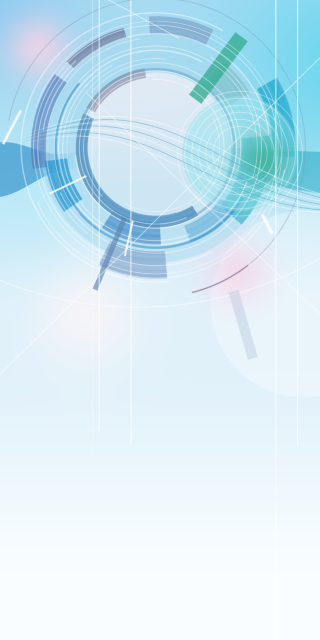
Reproduce this background procedurally as a Shadertoy shader.

```glsl
// Pale technical backdrop: a segmented dial with a smaller cyan hub beside it,
// crossed by fine arcs, flowing ribbons and light rays over a fading blue sky.
// Built by blending distance-based masks; positions are in canvas widths, y down.

const vec2 DIAL = vec2(.487, .461);
const vec2 HUB = vec2(.75, .48);
const vec3 SKY_TOP = vec3(.66, .86, .95);
const vec3 SKY_MID = vec3(.88, .945, .98);
const vec3 SKY_LOW = vec3(.98, .993, 1.);
const vec3 CYAN = vec3(.38, .84, .93);
const vec3 BLUE = vec3(.18, .56, .79);
const vec3 TEAL = vec3(.10, .65, .76);
const vec3 GREEN = vec3(.22, .68, .58);
const vec3 PINK = vec3(.97, .83, .90);
const vec3 WHITE = vec3(1.);
const float HAIR = .0013;
const int FINE_ARCS = 18;

// Dial blocks: inner radius, outer radius, start and end angle in degrees
const vec4 BLOCK[12] = vec4[12](
    vec4(.355, .41, 64., 93.), vec4(.355, .387, 105., 136.),
    vec4(.343, .39, 144., 190.), vec4(.28, .35, 187., 215.),
    vec4(.325, .41, 244., 275.), vec4(.235, .305, 236., 273.),
    vec4(.213, .25, 155., 302.), vec4(.22, .25, 98., 150.),
    vec4(.365, .437, -4., 30.), vec4(.27, .36, -42., 6.),
    vec4(.26, .315, 290., 322.), vec4(.25, .34, 30., 52.));
// Colour and opacity of each block
const vec4 TINT[12] = vec4[12](
    vec4(.48, .62, .77, .75), vec4(.43, .46, .60, .75),
    vec4(.32, .48, .73, .70), vec4(.12, .58, .81, .75),
    vec4(.50, .64, .80, .75), vec4(.26, .55, .78, .75),
    vec4(.24, .52, .73, .80), vec4(.55, .57, .67, .75),
    vec4(.10, .65, .80, .75), vec4(.14, .68, .76, .65),
    vec4(.38, .68, .84, .65), vec4(.45, .72, .74, .55));
// Vertical rays: x, lower end, opacity
const vec3 RAY[5] = vec3[5](vec3(.289, 1.41, .3), vec3(.31, 1.345, .8),
    vec3(.409, 1.385, .85), vec3(.862, 2., .85), vec3(.93, 1.395, .75));

float pixel;

float hash(float n) { return fract(sin(n * 127.1) * 437.5); }

float fill(float d) { return smoothstep(pixel, -pixel, d); }

float glow(vec2 p, vec2 center, float size) {
    vec2 q = (p - center) / size;
    return exp(-dot(q, q));
}

float stick(vec2 p, vec2 a, vec2 b, float halfWidth) {
    vec2 e = b - a, q = p - a;
    float along = dot(q, e) / dot(e, e);
    float side = abs(q.x * e.y - q.y * e.x) / length(e);
    return fill(max(side - halfWidth, (abs(along - .5) - .5) * length(e)));
}

float ring(float r, float radius, float halfWidth) {
    return fill(abs(r - radius) - halfWidth);
}

float sector(float r, float angle, float start, float end) {
    float off = abs(mod(angle - .5 * (start + end) + 180., 360.) - 180.);
    return fill(radians(off - .5 * (end - start)) * r);
}

vec3 sky(vec2 p) {
    vec3 c = mix(SKY_TOP, SKY_MID, smoothstep(.2, 1., p.y));
    c = mix(c, SKY_LOW, smoothstep(1.1, 1.9, p.y));
    c = mix(c, CYAN, .75 * glow(p, vec2(1.05, .2), .33));
    c = mix(c, vec3(.50, .76, .94), .6 * glow(p, vec2(0., .0), .24));
    c = mix(c, vec3(.70, .92, .97), .5 * glow(p, vec2(.08, .6), .25));
    c = mix(c, PINK, .8 * glow(p, vec2(.12, .15), .1));
    c = mix(c, WHITE, .3 * fill(length(p - vec2(.95, .95)) - .292));
    c = mix(c, PINK, .7 * glow(p, vec2(.74, .85), .1));
    return mix(c, vec3(.99, .96, .97), .75 * glow(p, vec2(.27, .98), .16));
}

void mainImage(out vec4 fragColor, in vec2 fragCoord) {
    vec2 uv = fragCoord / iResolution.xy;
    vec2 p = vec2(uv.x, 2. - 2. * uv.y);
    pixel = .8 / iResolution.x;
    vec3 c = sky(p);

    vec2 q = p - DIAL;
    float r = length(q), angle = degrees(atan(-q.y, q.x));

    // Ribbons narrowing towards the dial
    float leftHalf = mix(.085, .025, smoothstep(0., .2, p.x));
    float leftBand = fill(abs(p.y - .53 + .12 * p.x) - leftHalf);
    c = mix(c, BLUE, .65 * leftBand * smoothstep(.28, .1, p.x));
    float rightBand = fill(abs(p.y - .43 - .11 * p.x) - .065 * p.x);
    c = mix(c, TEAL, .5 * rightBand * smoothstep(.58, .85, p.x));

    // Dial body, pale face and blocks
    c = mix(c, vec3(.66, .85, .93), .5 * fill(abs(r - .305) - .055));
    vec3 face = mix(vec3(.93, .93, .96), vec3(.80, .90, .95), smoothstep(.25, .68, p.y));
    c = mix(c, face, .8 * fill(r - .235));
    for (int i = 0; i < 12; i++) {
        vec4 b = BLOCK[i];
        float m = fill(max(b.x - r, r - b.y)) * sector(r, angle, b.z, b.w);
        float grain = .9 + .1 * sin(r * 260. + float(i)) * sin(r * 97.);
        c = mix(c, TINT[i].rgb, TINT[i].a * grain * m);
    }
    c = mix(c, BLUE, .55 * ring(r, .313, .004) * sector(r, angle, 140., 330.));
    c = mix(c, vec3(.45, .60, .72), .5 * ring(r, .245, .004));

    // Hub with cyan haze and a green core
    float h = length(p - HUB);
    c = mix(c, vec3(.55, .88, .92), .45 * fill(h - .18));
    c = mix(c, GREEN, .75 * glow(p, vec2(.83, .50), .075));
    c = mix(c, GREEN, .8 * stick(p, vec2(.61, .31), vec2(.755, .115), .024));
    for (int i = 0; i < 6; i++)
        c = mix(c, WHITE, .4 * ring(h, .085 + .022 * float(i), HAIR));

    // Fine arcs around the dial
    for (int i = 0; i < FINE_ARCS; i++) {
        float n = float(i), start = 360. * hash(n + 3.);
        float arc = sector(r, angle, start, start + 100. + 200. * hash(n + 9.));
        c = mix(c, WHITE, .5 * arc * ring(r, .2 + .013 * n, HAIR * (.6 + hash(n))));
    }
    c = mix(c, vec3(.45, .58, .70), .4 * ring(r, .467, HAIR) * sector(r, angle, -76., 170.));
    c = mix(c, vec3(.58, .45, .58), .7 * ring(r, .467, .002) * sector(r, angle, -76., -52.));
    c = mix(c, WHITE, .6 * ring(length(p - vec2(.43, -.18)), 1.14, HAIR));

    // Flowing strands
    for (int i = 0; i < 7; i++) {
        float n = float(i);
        float y = .41 + .012 * n + .065 * sin(5.2 * p.x + 2.6 + .12 * n) + .13 * p.x * p.x;
        vec3 tone = mix(WHITE, vec3(.35, .62, .75), mod(n, 2.));
        c = mix(c, tone, .5 * fill(abs(p.y - y) - HAIR) * smoothstep(0., .3, p.x));
    }

    // Shaded bars, diagonals and bright sticks
    c = mix(c, vec3(.36, .52, .70), .65 * stick(p, vec2(.297, .905), vec2(.39, .68), .008));
    c = mix(c, vec3(.70, .76, .85), .4 * stick(p, vec2(.73, .91), vec2(.79, 1.12), .016));
    c = mix(c, WHITE, .55 * stick(p, vec2(0., 1.17), vec2(1., .18), HAIR));
    c = mix(c, WHITE, .5 * stick(p, vec2(.27, .29), vec2(1., .98), HAIR));
    c = mix(c, WHITE, .6 * stick(p, vec2(.34, 0.), vec2(.56, .12), HAIR));
    float bright = stick(p, vec2(.01, .45), vec2(.065, .345), .004)
        + stick(p, vec2(.39, .80), vec2(.415, .69), .003)
        + stick(p, vec2(.155, .605), vec2(.27, .55), .003)
        + stick(p, vec2(.82, .67), vec2(.85, .73), .005);
    c = mix(c, WHITE, .85 * min(bright, 1.));
    for (int i = 0; i < 5; i++)
        c = mix(c, WHITE, RAY[i].z * fill(max(abs(p.x - RAY[i].x) - .0015, p.y - RAY[i].y)));

    fragColor = vec4(c, 1.);
}
```
